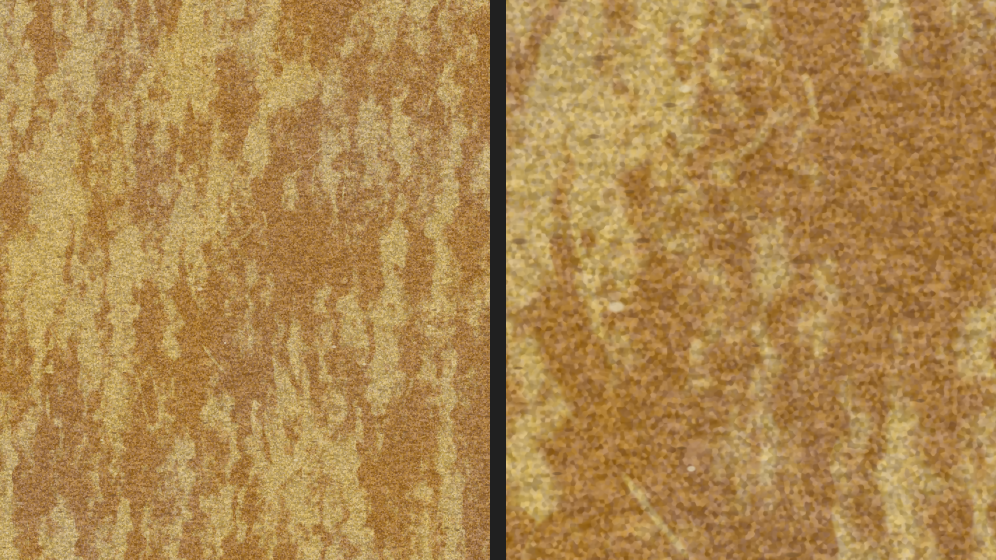
Left: the whole. Right: its middle third, enlarged.
Write a WebGL 1 fragment shader that draws this texture.

```glsl
precision highp float;
uniform vec2 u_resolution;

// Palette
const vec3 RUST = vec3(0.642, 0.465, 0.252);
const vec3 STRAW = vec3(0.755, 0.650, 0.415);
const vec3 CHALK = vec3(0.88, 0.82, 0.69);
const vec3 UMBER = vec3(0.43, 0.31, 0.18);
const vec3 YELLOW_SHIFT = vec3(0.02, 0.0, -0.07);

// Cells per canvas height
const vec2 BROAD_FREQ = vec2(6.0, 3.5);
const vec2 PATCH_FREQ = vec2(20.0, 10.0);
const vec2 MOTTLE_FREQ = vec2(56.0, 34.0);
const vec2 FINE_FREQ = vec2(135.0, 95.0);
const vec2 STREAK_FREQ = vec2(62.0, 6.5);
const vec2 WEAVE_FREQ = vec2(95.0, 270.0);
const vec2 GRAIN_FREQ = vec2(400.0);
const vec2 SCRATCH_FREQ = vec2(15.0, 6.0);
const vec2 CHIP_FREQ = vec2(24.0, 30.0);
const vec2 SPECK_FREQ = vec2(42.0, 64.0);

// Strengths
const float WEAR_LOW = 0.43;
const float WEAR_HIGH = 0.68;
const float SCRATCH_WEAR = 0.15;
const float SCRATCH_WIDTH = 0.0021;
const float WEAVE_CONTRAST = 0.10;
const float GRAIN_CONTRAST = 0.19;
const float TINT_CONTRAST = 0.13;

float hash(vec2 p) {
  vec3 q = fract(vec3(p.xyx) * vec3(0.1031, 0.1030, 0.0973));
  q += dot(q, q.yzx + 33.33);
  return fract((q.x + q.y) * q.z);
}

vec2 hash2(vec2 p) {
  return vec2(hash(p + 17.3), hash(p + 61.7));
}

// Smooth cellular noise: random cell values blended by distance
float cells(vec2 p) {
  vec2 id = floor(p);
  float total = 0.0;
  float weights = 0.0;
  for (int j = -1; j <= 1; j++) {
    for (int i = -1; i <= 1; i++) {
      vec2 cell = id + vec2(float(i), float(j));
      vec2 d = cell + 0.1 + 0.8 * hash2(cell) - p;
      float w = exp(-6.0 * dot(d, d));
      total += w * hash(cell);
      weights += w;
    }
  }
  return total / weights;
}

// Thin, slightly bent strokes, mostly upright
float scratches(vec2 p) {
  vec2 id = floor(p * SCRATCH_FREQ);
  float line = 0.0;
  for (int j = -1; j <= 1; j++) {
    for (int i = -1; i <= 1; i++) {
      vec2 cell = id + vec2(float(i), float(j));
      vec2 d = p - (cell + hash2(cell)) / SCRATCH_FREQ;
      float pick = hash(cell + 5.1);
      float lean = (hash(cell + 9.4) - 0.5) * (pick > 0.86 ? 2.4 : 0.3);
      float reach = mix(0.025, 0.11, hash(cell + 2.8));
      float off = abs(d.x - lean * d.y - 0.004 * sin(d.y * 45.0 + pick * 6.3));
      float width = SCRATCH_WIDTH * mix(0.5, 1.5, hash(cell + 7.2));
      float fade = 1.0 - smoothstep(0.3, 1.0, abs(d.y) / reach);
      float stroke = (1.0 - smoothstep(0.3, 1.6, off / width)) * fade;
      line = max(line, stroke * step(0.35, pick));
    }
  }
  return line;
}

// Sparse soft flecks, wider than tall
float flecks(vec2 p, vec2 freq, float rarity, vec2 size) {
  vec2 id = floor(p * freq);
  vec2 d = (p * freq - id - 0.3 - 0.4 * hash2(id)) / freq;
  float radius = length(d / size) / mix(0.5, 1.2, hash(id + 3.6));
  return (1.0 - smoothstep(0.5, 1.2, radius)) * step(rarity, hash(id + 8.9));
}

// Share of pale, worn surface
float wear(vec2 p) {
  vec2 q = p;
  q.x += 0.012 * sin(p.y * 5.0 + p.x * 8.0) + 0.004 * sin(p.y * 21.0 - p.x * 13.0);
  q += 0.022 * (vec2(cells(p * 45.0), cells(p * 38.0 + 50.0)) - 0.5);
  float sum = 0.22 * cells(q * BROAD_FREQ + 4.0);
  sum += 0.26 * cells(q * PATCH_FREQ + 30.0);
  sum += 0.20 * cells(q * MOTTLE_FREQ + 70.0);
  sum += 0.16 * cells(p * FINE_FREQ + 20.0);
  sum += 0.26 * cells(q * STREAK_FREQ + 90.0);
  sum += 0.05 * (0.45 - p.x);
  float broken = smoothstep(0.25, 0.6, cells(p * MOTTLE_FREQ + 140.0));
  sum += SCRATCH_WEAR * scratches(p) * broken;
  return smoothstep(WEAR_LOW, WEAR_HIGH, sum);
}

void main() {
  vec2 p = gl_FragCoord.xy / u_resolution.y;
  vec3 color = mix(RUST, STRAW, wear(p));

  // Uneven yellowing
  color += YELLOW_SHIFT * (cells(p * PATCH_FREQ * 0.5 + 11.0) - 0.5);

  // Horizontal fibres and fine grain
  color += WEAVE_CONTRAST * (cells(p * WEAVE_FREQ) - 0.5);
  color += GRAIN_CONTRAST * (cells(p * GRAIN_FREQ + 7.0) - 0.5);
  color += vec3(-0.15, 0.0, 1.0) * TINT_CONTRAST * (cells(p * GRAIN_FREQ * 0.8 + 40.0) - 0.5);

  // Chalky chips and dark specks
  color = mix(color, CHALK, 0.75 * flecks(p, CHIP_FREQ, 0.965, vec2(0.0045, 0.003)));
  color = mix(color, UMBER, 0.5 * flecks(p, SPECK_FREQ, 0.93, vec2(0.005, 0.0018)));

  gl_FragColor = vec4(clamp(color, 0.0, 1.0), 1.0);
}
```
